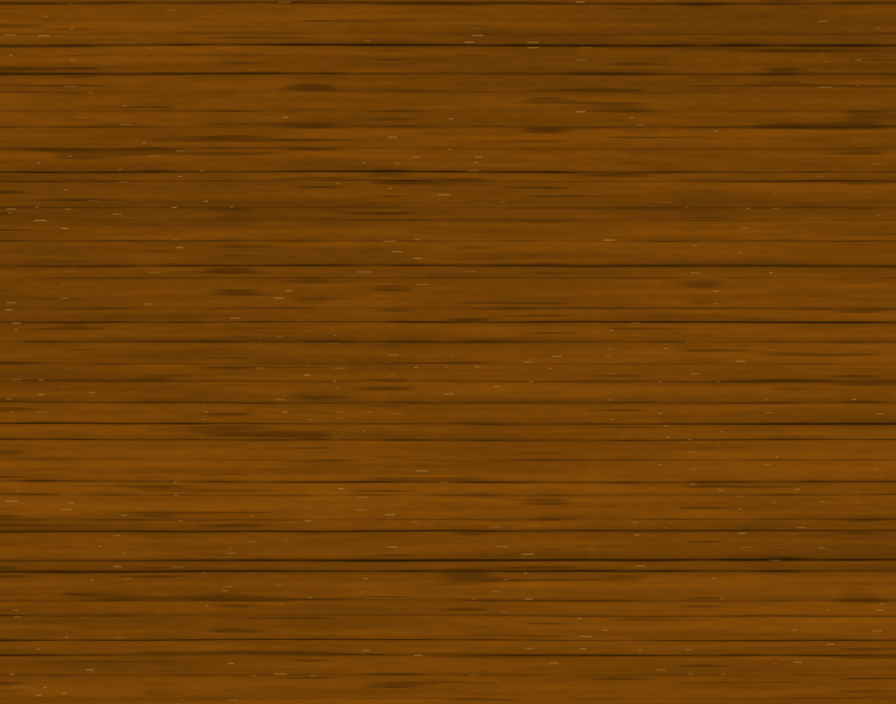
This texture is drawn by a Shadertoy shader. Its source:

```glsl
// Dark brown straight-grained wood veneer with thin dark growth lines and pale flecks.

const vec3 WOOD_COLOR  = vec3(0.462, 0.260, 0.026);
const vec3 LINE_COLOR  = vec3(0.135, 0.078, 0.012);
const vec3 FLECK_COLOR = vec3(0.62, 0.46, 0.25);

const float LINE_ROWS   = 36.0;    // growth lines per canvas height
const float LINE_WIDTH  = 0.0016;
const float HALO_WIDTH  = 0.0075;  // soft shade beside each line
const float WOBBLE      = 0.0022;
const vec2  FLECK_CELLS = vec2(26.0, 110.0);
const float FLECK_SHARE = 0.085;
const float FLECK_WIDTH = 0.0011;

float hash(vec2 p) {
    vec3 q = fract(p.xyx * vec3(0.1031, 0.1030, 0.0973));
    q += dot(q, q.yzx + 33.33);
    return fract((q.x + q.y) * q.z);
}

float noise(vec2 p) {
    vec2 cell = floor(p), f = fract(p);
    f = f * f * (3.0 - 2.0 * f);
    float low  = mix(hash(cell), hash(cell + vec2(1, 0)), f.x);
    float high = mix(hash(cell + vec2(0, 1)), hash(cell + vec2(1, 1)), f.x);
    return mix(low, high, f.y);
}

// Noise centred on zero, stretched along the grain
float fibre(vec2 p, float along, float across) {
    return noise(vec2(p.x * along, p.y * across) + across) - 0.5;
}

// x: darkness of the sharp lines, y: darkness of their one-sided halo
vec2 growthLines(vec2 p, float pixel) {
    vec2 dark = vec2(0.0);
    float row = floor(p.y * LINE_ROWS);
    for (float i = -1.0; i <= 1.0; i++) {
        float id = row + i + 40.0;
        float center = (row + i + 0.15 + 0.7 * hash(vec2(id, 3.0))) / LINE_ROWS;
        float d = p.y - center;
        float strength = mix(0.22, 1.0, pow(hash(vec2(id, 17.0)), 1.4));
        float breaks = 0.55 * noise(vec2(p.x * 3.5, id * 7.3))
                     + 0.45 * noise(vec2(p.x * 19.0, id * 5.1));
        strength *= mix(0.4, 1.15, smoothstep(0.2, 0.75, breaks));
        float width = max(LINE_WIDTH * mix(0.7, 1.3, hash(vec2(id, 29.0))), 0.55 * pixel);
        float halo = HALO_WIDTH * (d > 0.0 ? 1.0 : 0.35);
        dark.x = max(dark.x, strength * exp(-d * d / (width * width)));
        dark.y = max(dark.y, strength * exp(-abs(d) / halo));
    }
    return dark;
}

// Short, thin pale dashes, one possible per cell
float flecks(vec2 p, float pixel) {
    vec2 cell = floor(p * FLECK_CELLS);
    vec2 jitter = vec2(hash(cell + 5.0), hash(cell + 71.0));
    vec2 d = p - (cell + 0.3 + 0.4 * jitter) / FLECK_CELLS;
    float size = hash(cell + 113.0);
    float halfLength = mix(0.002, 0.009, size * size);
    float edge = max(pixel, 0.0015);
    float body = 1.0 - smoothstep(halfLength - edge, halfLength + edge, abs(d.x));
    float width = max(FLECK_WIDTH, 0.5 * pixel);
    body *= exp(-d.y * d.y / (width * width));
    float cluster = smoothstep(0.25, 0.7, noise(p * vec2(5.0, 17.0) + 9.0));
    float present = step(1.0 - FLECK_SHARE * 2.0 * cluster, hash(cell + 211.0));
    return body * present * mix(0.2, 0.7, hash(cell + 307.0));
}

void mainImage(out vec4 fragColor, in vec2 fragCoord) {
    float pixel = 1.0 / iResolution.y;
    vec2 p = fragCoord * pixel;

    // Nearly straight grain with a faint drift
    vec2 grain = p;
    grain.y += WOBBLE * fibre(p, 2.2, 9.0) + 0.5 * WOBBLE * fibre(p, 11.0, 40.0);

    // Layers from broad bands to fine fibres
    float tone = 0.985;
    tone += 0.11 * fibre(grain, 0.7, 13.0);
    tone += 0.10 * fibre(grain, 1.6, 47.0);
    tone += 0.13 * fibre(grain, 4.0, 118.0);
    tone += 0.10 * fibre(grain, 13.0, 210.0);
    tone += 0.06 * fibre(grain, 70.0, 290.0);

    // Short dark pores
    float pores = noise(grain * vec2(9.0, 165.0) + 31.0);
    tone -= 0.22 * smoothstep(0.74, 0.98, pores);

    vec2 lines = growthLines(grain, pixel);
    tone -= 0.17 * lines.y;

    vec3 color = WOOD_COLOR * tone;
    color = mix(color, LINE_COLOR, 0.78 * lines.x);
    color = mix(color, FLECK_COLOR, flecks(p, pixel));
    fragColor = vec4(color, 1.0);
}
```
